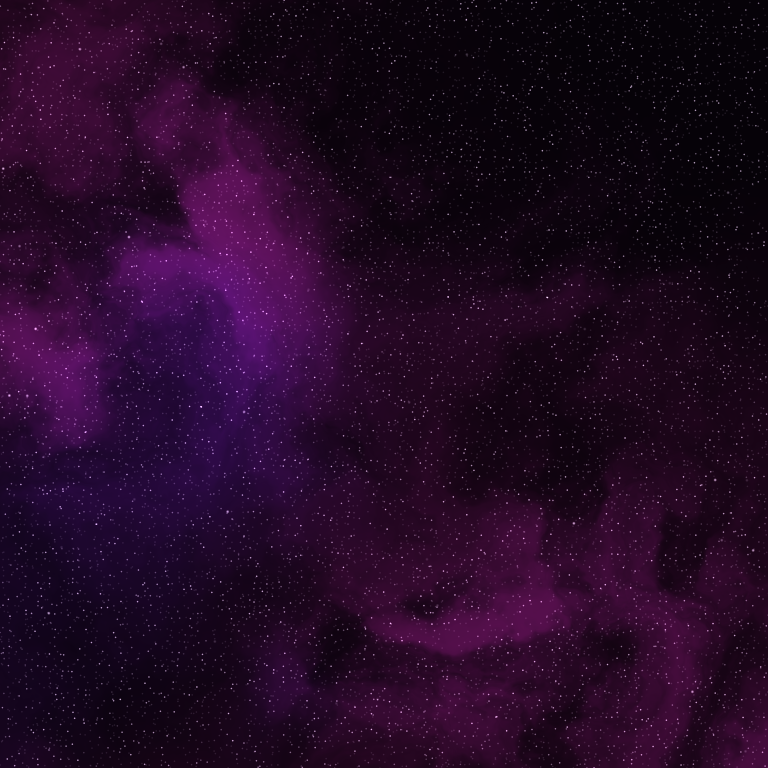
This texture is drawn by a three.js fragment shader. Its source:

```glsl
// Deep-space nebula: magenta and violet gas with dark voids under fine star dust.
varying vec2 vUv;

const vec3 DEEP = vec3(0.022, 0.006, 0.030);
const vec3 MAROON = vec3(0.112, 0.017, 0.085);
const vec3 MAGENTA = vec3(0.225, 0.042, 0.205);
const vec3 VIOLET = vec3(0.115, 0.030, 0.240);
const vec3 STARLIGHT = vec3(0.85, 0.76, 0.88);
const float WARP = 0.26;         // bending of the large shapes
const float DETAIL_SCALE = 7.0;  // billows across the canvas
const float STAR_RADIUS = 0.0018;
const mat2 TURN = mat2(0.80, 0.60, -0.60, 0.80);

float hash(vec2 p) {
  vec3 h = fract(vec3(p.xyx) * 0.1031);
  h += dot(h, h.yzx + 33.33);
  return fract((h.x + h.y) * h.z);
}

float noise(vec2 p) {
  vec2 cell = floor(p);
  vec2 f = fract(p);
  f = f * f * f * (f * (f * 6.0 - 15.0) + 10.0);
  float low = mix(hash(cell), hash(cell + vec2(1.0, 0.0)), f.x);
  float high = mix(hash(cell + vec2(0.0, 1.0)), hash(cell + 1.0), f.x);
  return mix(low, high, f.y);
}

// Fractal noise centred on zero
float fbm(vec2 p) {
  float sum = 0.0;
  float amplitude = 0.5;
  for (int i = 0; i < 6; i++) {
    sum += amplitude * (noise(p) - 0.5);
    p = TURN * p * 2.03 + 19.7;
    amplitude *= 0.52;
  }
  return sum;
}

// Soft elliptical puff
float puff(vec2 p, vec2 centre, vec2 radius) {
  vec2 d = (p - centre) / radius;
  return exp(-dot(d, d));
}

// Erodes a soft shape into ragged gas
float billow(float shape, float detail) {
  return shape * smoothstep(-0.32, 0.20, detail + 0.35 * (shape - 0.5));
}

// One jittered star per occupied cell
float stars(vec2 p, float grid, float share, float radius) {
  vec2 g = p * grid + 40.0;
  vec2 cell = floor(g);
  float r = radius * grid;
  vec2 jitter = vec2(hash(cell + 11.3), hash(cell + 57.9));
  vec2 centre = mix(vec2(r), vec2(1.0 - r), jitter);
  float spot = 1.0 - smoothstep(0.0, r, length(fract(g) - centre));
  float lit = step(hash(cell + 83.1), share);
  return spot * lit * (0.12 + 0.75 * pow(hash(cell + 129.7), 4.0));
}

void main() {
  vec2 warp = vec2(fbm(vUv * 4.0 + 3.0), fbm(vUv * 4.0 + 31.0));
  vec2 p = vUv + WARP * warp;
  float detail = fbm(vUv * DETAIL_SCALE + 3.0 * warp + 8.0);

  // Broad haze, fading to the upper right and lower left
  float haze = smoothstep(0.15, 0.75, length((p - vec2(0.95)) * vec2(0.8, 1.1)));
  haze *= 1.0 - 0.85 * puff(p, vec2(0.12, 0.20), vec2(0.34, 0.30));
  haze *= 0.95 + 1.3 * detail;

  // Magenta gas: upper left, centre right and lower right
  float magenta = 1.05 * puff(p, vec2(0.32, 0.73), vec2(0.13, 0.16));
  magenta += 0.75 * puff(p, vec2(0.02, 0.57), vec2(0.21, 0.14));
  magenta += 0.35 * puff(p, vec2(0.04, 0.87), vec2(0.22, 0.15));
  magenta += 0.45 * puff(p, vec2(0.53, 0.85), vec2(0.05, 0.09));
  magenta += 0.42 * puff(p, vec2(0.69, 0.67), vec2(0.16, 0.14));
  magenta += 0.80 * puff(p, vec2(0.62, 0.13), vec2(0.17, 0.17));
  magenta += 0.60 * puff(p, vec2(0.82, 0.25), vec2(0.20, 0.14));
  magenta += 0.65 * puff(p, vec2(1.00, 0.04), vec2(0.13, 0.12));
  magenta = billow(magenta, detail);

  // Violet gas on the left, with a faint pocket below
  float violet = 0.85 * puff(p, vec2(0.27, 0.50), vec2(0.17, 0.19));
  violet += 0.50 * puff(p, vec2(0.04, 0.38), vec2(0.20, 0.22));
  violet += 0.30 * puff(p, vec2(0.42, 0.10), vec2(0.09, 0.08));
  violet += 0.22 * puff(p, vec2(0.00, 0.08), vec2(0.13, 0.14));
  violet *= 1.0 + 0.9 * detail;

  // Dark dust in front of the gas
  float dust = puff(p, vec2(0.47, 0.46), vec2(0.08, 0.05));
  dust += puff(p, vec2(0.37, 0.91), vec2(0.13, 0.06));
  dust += puff(p, vec2(0.23, 0.74), vec2(0.04, 0.07));
  dust += puff(p, vec2(0.49, 0.19), vec2(0.06, 0.07));
  dust += puff(p, vec2(0.59, 0.27), vec2(0.05, 0.03));
  dust += 0.7 * puff(p, vec2(0.75, 0.40), vec2(0.08, 0.05));
  dust = clamp(billow(dust, -detail), 0.0, 1.0);

  vec3 gas = MAROON * haze + MAGENTA * magenta + VIOLET * violet;
  vec3 color = DEEP + gas * (1.0 - 0.75 * dust);

  // Two turned layers of star dust and a few brighter stars
  float light = stars(vUv, 131.0, 0.38, STAR_RADIUS);
  light += stars(TURN * vUv + 1.7, 117.0, 0.38, STAR_RADIUS);
  light += 1.3 * stars(TURN * vUv + 4.1, 17.0, 0.16, STAR_RADIUS * 1.5);
  color += STARLIGHT * light;

  gl_FragColor = vec4(color, 1.0);
}
```
